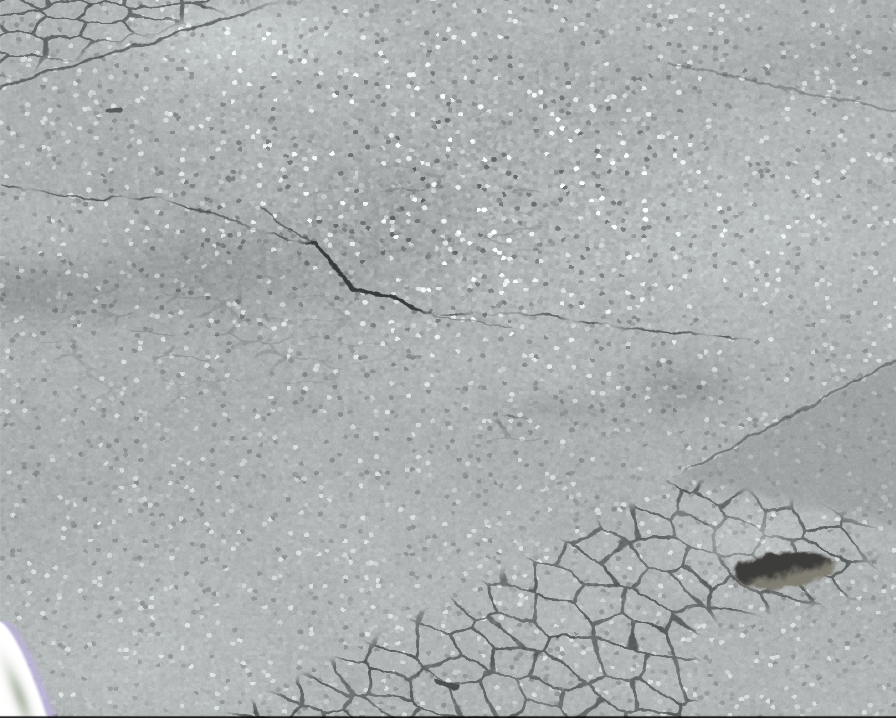
Reproduce this texture procedurally as a Shadertoy shader.

```glsl
// Weathered grey pavement with a long crack, crazed patches, a joint and a pothole.
// Cellular noise makes the grit and crazing, layered sines the mottling and wobble,
// and segment distances the single cracks. Units are canvas heights.

float hash(vec2 p) {
    vec3 q = fract(p.xyx * vec3(0.1031, 0.1030, 0.0973));
    q += dot(q, q.yzx + 33.33);
    return fract((q.x + q.y) * q.z);
}

// Nearest distance, second distance and a random value for the nearest cell
vec3 cells(vec2 p) {
    vec2 base = floor(p);
    vec3 best = vec3(9.0, 9.0, 0.0);
    for (int j = -1; j <= 1; j++)
    for (int i = -1; i <= 1; i++) {
        vec2 id = base + vec2(i, j);
        vec2 site = id + 0.1 + 0.8 * vec2(hash(id), hash(id + 71.7));
        float d = length(p - site);
        if (d < best.x) best = vec3(d, best.x, hash(id + 19.3));
        else best.y = min(best.y, d);
    }
    return best;
}

float waves(vec2 p) {
    float sum = 0.0, amp = 0.5;
    for (int i = 0; i < 5; i++) {
        sum += amp * sin(p.x + 1.7 * sin(p.y)) * cos(p.y + 0.8 * p.x);
        p = mat2(1.5, 1.1, -1.1, 1.5) * p + 2.3;
        amp *= 0.6;
    }
    return sum;
}

float spot(vec2 p, vec2 center, vec2 radius) {
    p = (p - center) / radius;
    return exp(-dot(p, p));
}

float segment(vec2 p, vec2 a, vec2 b) {
    vec2 ab = b - a;
    return length(p - a - ab * clamp(dot(p - a, ab) / dot(ab, ab), 0.0, 1.0));
}

float line(float d, float width) {
    float aa = 0.8 / iResolution.y;
    return 1.0 - smoothstep(width - aa, width + aa, d);
}

float crazing(vec2 p, vec2 scale, float width) {
    vec3 c = cells(p * scale);
    return 1.0 - smoothstep(width * 0.4, width, c.y - c.x);
}

void mainImage(out vec4 fragColor, in vec2 fragCoord) {
    vec2 p = fragCoord / iResolution.y;
    vec2 wob = p + 0.005 * vec2(waves(p * 50.0), waves(p.yx * 55.0 + 4.0));

    // Broad light and stains
    float tone = 0.695 + 0.025 * waves(p * vec2(4.0, 7.0));
    tone += 0.09 * spot(p, vec2(0.36, 0.95), vec2(0.16, 0.06));
    tone += 0.05 * spot(p, vec2(1.06, 0.68), vec2(0.25, 0.12));
    tone += 0.04 * spot(p, vec2(0.08, 0.67), vec2(0.12, 0.05));
    tone += 0.05 * spot(p, vec2(1.05, 0.25), vec2(0.12, 0.06));
    tone += 0.03 * spot(p, vec2(0.25, 0.1), vec2(0.25, 0.15));
    tone -= 0.08 * spot(p, vec2(0.27, 0.62), vec2(0.24, 0.07));
    tone -= 0.08 * spot(p, vec2(0.02, 0.59), vec2(0.1, 0.04));
    tone -= 0.05 * spot(p, vec2(0.58, 0.72), vec2(0.1, 0.08));
    tone -= 0.07 * spot(p, vec2(0.95, 0.46), vec2(0.07, 0.035));
    tone -= 0.05 * spot(p, vec2(0.77, 0.43), vec2(0.08, 0.02));
    tone -= 0.05 * spot(p, vec2(1.22, 0.91), vec2(0.22, 0.05));

    // Smooth darker slab below the diagonal joint
    float joint = 0.502 + 0.531 * (wob.x - 1.253) - wob.y;
    float slabTop = wob.y - 0.325 + 0.2 * (wob.x - 0.95);
    float slab = smoothstep(0.0, 0.006, joint) * smoothstep(-0.01, 0.02, slabTop);
    tone = mix(tone, 0.625, 0.85 * slab);

    // Aggregate grit with bright and dark chips
    vec3 chip = cells(p * vec2(140.0, 160.0));
    float grit = 0.09 * (chip.z - 0.5) + 0.2 * smoothstep(0.93, 1.0, chip.z)
               - 0.15 * smoothstep(0.08, 0.0, chip.z);
    float rough = 0.7 + 0.8 * spot(p, vec2(0.65, 0.74), vec2(0.35, 0.2));
    tone += grit * rough * (1.0 - 0.5 * slab) * (1.0 - smoothstep(0.35, 0.8, chip.x));
    tone += 0.03 * (hash(floor(p * 410.0)) - 0.5);

    // Long crack, darkest near its middle
    const vec2 crack[13] = vec2[13](
        vec2(0.0, 0.744), vec2(0.122, 0.723), vec2(0.212, 0.726), vec2(0.302, 0.701),
        vec2(0.392, 0.67), vec2(0.437, 0.661), vec2(0.465, 0.628), vec2(0.493, 0.597),
        vec2(0.546, 0.586), vec2(0.59, 0.564), vec2(0.75, 0.563), vec2(0.881, 0.543),
        vec2(1.044, 0.527));
    float d = 9.0;
    for (int i = 0; i < 12; i++) d = min(d, segment(wob, crack[i], crack[i + 1]));
    float core = smoothstep(0.41, 0.44, p.x) * smoothstep(0.6, 0.57, p.x);
    float broken = 0.4 + 0.3 * sin(p.x * 70.0 + 2.0 * sin(p.x * 31.0));
    float ink = line(d, 0.0013 + 0.0013 * core) * mix(broken, 0.95, core);

    // Side branches and faint hairlines
    ink = max(ink, 0.55 * line(segment(wob, vec2(0.362, 0.711), vec2(0.437, 0.661)), 0.0014));
    ink = max(ink, 0.35 * line(segment(wob, vec2(0.59, 0.564), vec2(0.71, 0.545)), 0.001));
    ink = max(ink, 0.3 * line(segment(wob, vec2(0.93, 0.91), vec2(1.25, 0.845)), 0.0015));
    ink = max(ink, 0.45 * line(abs(joint), 0.002) * smoothstep(0.94, 0.97, p.x));
    ink = max(ink, 0.7 * line(segment(wob, vec2(0.15, 0.847), vec2(0.168, 0.843)), 0.003));
    float hairArea = spot(p, vec2(0.75, 0.42), vec2(0.08, 0.03))
                   + 0.7 * spot(p, vec2(0.62, 0.71), vec2(0.16, 0.05))
                   + 0.4 * spot(p, vec2(0.25, 0.53), vec2(0.3, 0.08));
    float hair = crazing(wob, vec2(13.0, 34.0), 0.1) * smoothstep(0.0, 0.35, waves(p * 23.0));
    ink = max(ink, 0.5 * hair * hairArea);

    // Crazed band at lower right
    float band = min(0.522 * (p.x - 0.343) - p.y + 0.015, 0.33 - 0.22 * (p.x - 0.962) - p.y);
    band = min(band, max(0.97 - p.x, p.y - 0.13 - 0.15 * (p.x - 0.93)));
    float bandMask = smoothstep(-0.012, 0.012, band) * smoothstep(1.24, 1.17, p.x);
    bandMask *= 1.0 - 0.75 * spot(p, vec2(1.03, 0.25), vec2(0.07, 0.035));
    float net = crazing(wob + vec2(0.0, 0.25 * p.x), vec2(17.0, 25.0), 0.1);
    ink = max(ink, (0.6 + 0.2 * waves(p * 30.0)) * net * bandMask);
    ink = max(ink, 0.8 * line(segment(wob, vec2(0.61, 0.052), vec2(0.635, 0.045)), 0.004));

    // Crazed corner at upper left with its bounding crack
    float corner = wob.y - 0.878 - 0.305 * wob.x;
    float cornerNet = crazing(wob, vec2(17.0, 38.0), 0.12) * smoothstep(0.0, 0.03, corner);
    ink = max(ink, 0.6 * max(cornerNet, line(abs(corner), 0.002)) * smoothstep(0.42, 0.3, p.x));

    vec3 col = tone * vec3(0.98, 1.005, 1.005);
    col = mix(col, vec3(0.2, 0.21, 0.21), clamp(ink, 0.0, 1.0));

    // Pothole: shaded upper rim over a brownish floor
    vec2 hole = (wob - vec2(1.094, 0.206)) / vec2(0.075, 0.026);
    hole.y -= 0.25 * hole.x;
    float inside = 1.0 - smoothstep(0.85, 1.08, length(hole) + 0.12 * waves(p * 60.0));
    float floorLight = smoothstep(0.25, -0.5, hole.y - 0.4 * hole.x + 0.4 * waves(p * 70.0));
    vec3 holeCol = mix(vec3(0.24, 0.24, 0.23), vec3(0.5, 0.49, 0.45), floorLight);
    col = mix(col, holeCol, inside);

    // Bright curved object at the lower left, with a violet fringe
    float shell = p.x - 0.068 * pow(max(1.0 - p.y / 0.135, 0.0), 0.65);
    col = mix(col, vec3(0.75, 0.7, 0.9), 0.7 * smoothstep(0.018, 0.0, shell) * step(p.y, 0.135));
    vec3 shellCol = mix(vec3(1.0), vec3(0.72, 0.75, 0.7), spot(vec2(shell, p.y), vec2(-0.03, 0.03), vec2(0.01, 0.04)));
    col = mix(col, shellCol, smoothstep(0.002, -0.006, shell));

    // Dark strip along the bottom edge
    col *= mix(0.15, 1.0, smoothstep(0.001, 0.004, p.y));
    fragColor = vec4(clamp(col, 0.0, 1.0), 1.0);
}
```
